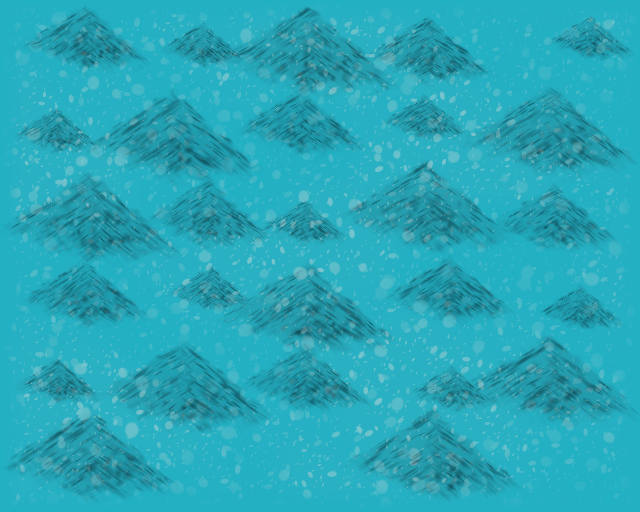
A WebGL 1 fragment shader for this pattern:

```glsl
precision highp float;
// Sketchy peaks scattered over turquoise, under drifting pale snow.
// Peaks sit on a jittered grid; their slanted strokes, smudges and
// the snow all come from one cellular layer of soft ellipses.

uniform vec2 u_resolution;

const vec3 WATER = vec3(0.135, 0.690, 0.765);
const vec3 MIST = vec3(0.270, 0.705, 0.755);
const vec3 INK = vec3(0.040, 0.225, 0.265);
const vec3 RUST = vec3(0.420, 0.470, 0.480);
const vec3 SNOW = vec3(0.590, 0.800, 0.820);

const vec2 GRID = vec2(5.0, 6.0);        // peaks across and up
const vec2 JITTER = vec2(0.36, 0.26);    // in grid cells
const vec3 HALF_WIDTHS = vec3(0.156, 0.114, 0.077);
const float EMPTY_SHARE = 0.10;          // grid cells left without a peak
const float LEFT_SLOPE = 0.63;
const float RIGHT_SLOPE = 0.88;
const float WASH = 0.10;
const float CORE_SHADE = 0.50;
const float STROKE_SHADE = 0.62;
const float SNOW_TILT = 1.0;

vec2 hash2(vec2 c) {
  vec3 a = fract(c.xyx * vec3(0.1031, 0.1030, 0.0973));
  a += dot(a, a.yzx + 33.33);
  return fract((a.xx + a.yz) * a.zy);
}

// Layered sines, roughly -1 to 1
float ripple(vec2 p) {
  return 0.5 * sin(p.x + 1.3 * sin(p.y * 1.4))
       + 0.3 * sin(p.y * 2.1 - 1.7 * sin(p.x * 0.8))
       + 0.2 * sin(p.x * 3.7 + p.y * 2.9);
}

vec2 rotate(vec2 v, float angle) {
  float c = cos(angle), s = sin(angle);
  return vec2(c * v.x + s * v.y, c * v.y - s * v.x);
}

// One ellipse per unit cell; radius below 1, share is the filled part
float flecks(vec2 g, vec2 radius, float tilt, float spread, float share, float soft) {
  float cover = 0.0;
  for (int j = -1; j <= 1; j++) {
    for (int i = -1; i <= 1; i++) {
      vec2 cell = floor(g) + vec2(float(i), float(j));
      vec2 place = hash2(cell);
      vec2 trait = hash2(cell + 71.3);
      vec2 kind = hash2(cell + 137.7);
      vec2 d = rotate(g - cell - place, tilt + spread * (trait.x - 0.5));
      float r = length(d / (radius * mix(0.45, 1.0, trait.y)));
      float shape = 1.0 - smoothstep(1.0 - soft, 1.0, r);
      cover = max(cover, shape * step(kind.x, share) * mix(0.35, 1.0, kind.y));
    }
  }
  return cover;
}

// Short broad and fine dashes lying along a slope angle
float strokes(vec2 q, float angle, float seed) {
  vec2 along = rotate(q, angle);
  along.y += 0.02 * ripple(along * 4.0 + seed);
  float broad = flecks(along * vec2(3.0, 11.0) + seed, vec2(0.90, 0.50), 0.0, 0.3, 0.60, 0.85);
  float fine = flecks(along * vec2(5.5, 20.0) - seed, vec2(0.90, 0.45), 0.0, 0.4, 0.60, 0.75);
  return max(broad, 0.9 * fine);
}

// Apex at the origin, half width 1; returns ink and core strength
vec2 peak(vec2 q, float seed) {
  float h = -q.y;
  float rag = 0.05 * ripple(q * 13.0 + seed);
  float roof = h - (q.x < 0.0 ? LEFT_SLOPE : RIGHT_SLOPE) * abs(q.x) + rag;
  float base = 1.12 + 0.38 * min(q.x, 0.0) - 0.10 * max(q.x, 0.0);
  float body = smoothstep(-0.05, 0.06, roof)
             * (1.0 - smoothstep(-0.24, 0.08, h - base + 1.8 * rag));
  vec2 fromCore = vec2(q.x - 0.14, h - 0.82) * vec2(1.5, 2.5);
  float core = exp(-dot(fromCore, fromCore));
  float smudge = flecks(q * 7.0 + seed, vec2(0.90, 0.65), 0.6, 2.5, 0.85, 1.0);
  float left = strokes(q, atan(LEFT_SLOPE), seed) * (1.0 - smoothstep(-0.1, 0.3, q.x));
  float right = strokes(q, -atan(0.75), seed + 19.0) * smoothstep(-0.12, 0.15, q.x);
  float ridge = 1.0 - 0.40 * smoothstep(0.04, 0.30, roof) * (1.0 - core);
  float shade = WASH + CORE_SHADE * core * (0.2 + 1.0 * smudge);
  float line = STROKE_SHADE * ridge * max(left, right);
  return body * vec2(1.0 - (1.0 - shade) * (1.0 - line), core);
}

void main() {
  float aspect = u_resolution.x / u_resolution.y;
  vec2 p = gl_FragCoord.xy / u_resolution.y;
  vec2 cellSize = vec2(aspect, 1.0) / GRID;

  // Peaks of three sizes from the neighbouring grid cells
  vec2 land = vec2(0.0);
  for (int j = -1; j <= 1; j++) {
    for (int i = -1; i <= 1; i++) {
      vec2 cell = floor(p / cellSize) + vec2(float(i), float(j));
      if (any(lessThan(cell, vec2(0.0))) || any(greaterThanEqual(cell, GRID))) continue;
      if (hash2(cell + 23.0).x < EMPTY_SHARE) continue;
      float kind = mod(cell.x + 2.0 * cell.y, 3.0);
      float size = kind < 0.5 ? HALF_WIDTHS.x : (kind < 1.5 ? HALF_WIDTHS.y : HALF_WIDTHS.z);
      vec2 apex = (cell + 0.5 + JITTER * (hash2(cell + 5.0) - 0.5)) * cellSize;
      apex.y += 0.55 * size;
      apex = clamp(apex, vec2(size + 0.02, 1.15 * size + 0.02), vec2(aspect - size - 0.02, 0.99));
      vec2 q = (p - apex) / size;
      if (abs(q.x) > 1.2 || q.y > 0.15 || q.y < -1.4) continue;
      land = max(land, peak(q, 7.0 * cell.x + 31.0 * cell.y));
    }
  }

  // Snow thins towards the border and gathers in drifts
  vec2 inset = min(p, vec2(aspect, 1.0) - p);
  float fade = smoothstep(0.0, 0.06, min(inset.x, inset.y));
  float drift = smoothstep(-0.7, 0.5, ripple(p * 8.0 + 2.0));
  float discs = flecks(p * 20.0, vec2(0.36, 0.31), SNOW_TILT, 3.0, 0.55, 0.35);
  float flakes = flecks(p * 32.0 + 40.0, vec2(0.38, 0.22), SNOW_TILT, 2.4, 0.60, 0.40);
  float specks = flecks(p * 75.0 + 90.0, vec2(0.46, 0.22), SNOW_TILT, 1.8, 0.60, 0.65);
  float snow = fade * mix(0.45, 1.0, drift) * max(0.60 * discs, max(0.75 * flakes, 0.62 * specks));

  vec3 color = mix(WATER, MIST, 0.20 * fade * drift);
  color = mix(color, INK, land.x);
  float rust = flecks(p * 48.0 + 13.0, vec2(0.48, 0.36), 0.5, 3.0, 0.45, 0.8);
  color = mix(color, RUST, 0.50 * rust * land.y);
  color = mix(color, mix(SNOW, RUST, 0.8 * land.x), snow * (1.0 - 0.4 * land.x));
  gl_FragColor = vec4(color, 1.0);
}
```
